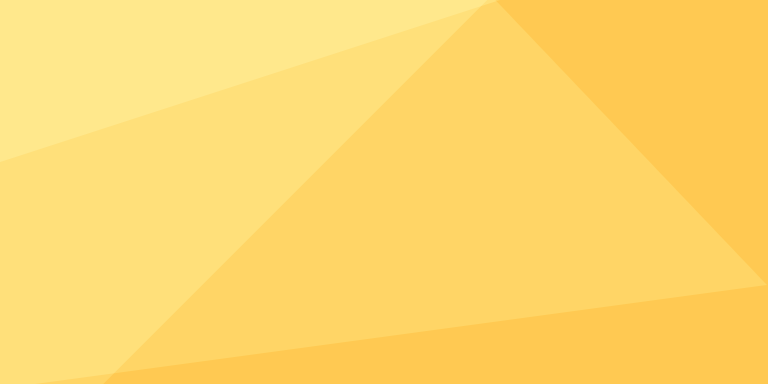
This background is drawn by a Shadertoy shader. Its source:

```glsl
// Flat amber background built from three overlapping translucent facets.

#define ASPECT 2.0
#define SLOPE_START vec2(0.0, 0.578)
#define SLOPE_END vec2(1.302, 1.0)
#define DIAGONAL_START vec2(0.269, 0.0)
#define DIAGONAL_END vec2(1.269, 1.0)
#define PEAK vec2(1.290, 1.0)
#define RIGHT_CORNER vec2(1.997, 0.258)
#define LEFT_CORNER vec2(0.091, 0.0)

const vec3 AMBER = vec3(1.0, 0.79, 0.32);
const vec3 GOLD  = vec3(1.0, 0.836, 0.40);
const vec3 STRAW = vec3(1.0, 0.877, 0.48);
const vec3 CREAM = vec3(1.0, 0.91, 0.55);

// Signed distance to the line a-b, positive on its left side
float leftOf(vec2 p, vec2 a, vec2 b) {
    vec2 dir = normalize(b - a);
    return dot(p - a, vec2(-dir.y, dir.x));
}

// Antialiased coverage from a signed distance that is positive inside
float coverage(float dist, float pixel) {
    return clamp(dist / pixel + 0.5, 0.0, 1.0);
}

// Colour for a number of stacked facets
vec3 facetColor(float layers) {
    vec3 color = mix(AMBER, GOLD, clamp(layers, 0.0, 1.0));
    color = mix(color, STRAW, clamp(layers - 1.0, 0.0, 1.0));
    return mix(color, CREAM, clamp(layers - 2.0, 0.0, 1.0));
}

void mainImage(out vec4 fragColor, in vec2 fragCoord) {
    // Canvas units: height 1, width ASPECT
    vec2 p = fragCoord / iResolution.xy * vec2(ASPECT, 1.0);
    float pixel = 1.0 / iResolution.y;

    // Half planes in the upper left
    float upper = coverage(leftOf(p, SLOPE_START, SLOPE_END), pixel);
    float left = coverage(leftOf(p, DIAGONAL_START, DIAGONAL_END), pixel);

    // Wide wedge pointing at the right edge
    float aboveFloor = leftOf(p, LEFT_CORNER, RIGHT_CORNER);
    float belowRoof = leftOf(p, RIGHT_CORNER, PEAK);
    float wedge = coverage(min(aboveFloor, belowRoof), pixel);

    fragColor = vec4(facetColor(upper + left + wedge), 1.0);
}
```
